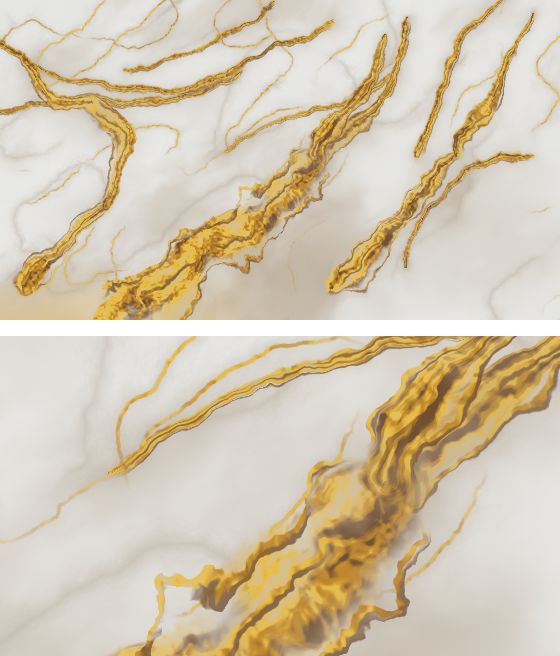
Top: the whole. Bottom: its middle third, enlarged.
Write a Shadertoy shader that draws this texture.

```glsl
const vec3 WHITE = vec3(0.90, 0.90, 0.89);
const vec3 BEIGE = vec3(0.76, 0.71, 0.64);
const vec3 PALE = vec3(0.85, 0.75, 0.53);
const vec3 GOLD = vec3(0.75, 0.53, 0.17);
const vec3 BRIGHT = vec3(0.91, 0.74, 0.28);
const vec3 BROWN = vec3(0.43, 0.30, 0.19);

float hash(vec2 p) {
    vec3 q = fract(p.xyx * 0.1031);
    q += dot(q, q.yzx + 33.33);
    return fract((q.x + q.y) * q.z);
}

float noise(vec2 p) {
    vec2 i = floor(p), f = p - i;
    f = f * f * (3.0 - 2.0 * f);
    return mix(mix(hash(i), hash(i + vec2(1, 0)), f.x),
               mix(hash(i + vec2(0, 1)), hash(i + vec2(1, 1)), f.x), f.y);
}

float fbm(vec2 p) {
    float sum = 0.0, amp = 0.5;
    for (int i = 0; i < 5; i++) {
        sum += amp * noise(p);
        p = mat2(1.6, 1.2, -1.2, 1.6) * p + 17.3;
        amp *= 0.5;
    }
    return sum / 0.97;
}

vec2 warp(vec2 p, float scale, float amount) {
    return amount * (vec2(fbm(p * scale + 3.1), fbm(p * scale + 41.7)) - 0.5);
}

// Signed distance to a cubic curve, and the position along it
vec2 curve(vec2 p, vec2 a, vec2 b, vec2 c, vec2 d) {
    vec2 best = vec2(9.0, 0.0), prev = a;
    for (int i = 1; i <= 16; i++) {
        float t = float(i) / 16.0, u = 1.0 - t;
        vec2 next = u*u*u*a + 3.0*u*u*t*b + 3.0*u*t*t*c + t*t*t*d;
        vec2 seg = next - prev;
        float h = clamp(dot(p - prev, seg) / dot(seg, seg), 0.0, 1.0);
        vec2 r = p - prev - seg * h;
        float side = seg.x * r.y < seg.y * r.x ? -1.0 : 1.0;
        if (length(r) < abs(best.x)) best = vec2(side * length(r), t - (1.0 - h) / 16.0);
        prev = next;
    }
    return best;
}

float stroke(float dist, float halfWidth, float px) {
    return 1.0 - smoothstep(halfWidth - px, halfWidth + px, dist);
}

// Distance to the middle contour of a noise field
float contour(float n, float px) {
    return abs(n - 0.5) / max(length(vec2(dFdx(n), dFdy(n))) / px, 0.6);
}

vec3 metal(vec2 p, float tone) {
    tone += 0.35 * (noise(p * 140.0) - 0.5);
    vec3 col = mix(BROWN, GOLD, smoothstep(0.15, 0.42, tone));
    col = mix(col, BRIGHT, smoothstep(0.42, 0.62, tone));
    return mix(col, PALE, smoothstep(0.65, 0.85, tone));
}

// Gold ribbon with a stained border, crisp upper rim and loose threads
vec3 vein(vec3 col, vec2 p, vec2 a, vec2 b, vec2 c, vec2 d, float w0, float w1, float px) {
    vec2 n = curve(p, a, b, c, d);
    if (abs(n.x) > 0.4) return col;
    float len = length(d - a);
    float cloud = fbm(p * 9.0 + a * 7.0);
    float width = mix(w0, w1, n.y) * (0.25 + 1.4 * cloud);
    float s = n.x / width;

    float reach = 0.008 + width * (s < 0.0 ? 1.3 : 0.7);
    float stain = exp(-abs(n.x) / reach) * smoothstep(0.4, 0.2, abs(n.x));
    col = mix(col, mix(BEIGE, BROWN, 0.35 * cloud), stain * (0.25 + 0.6 * cloud));

    float grain = fbm(vec2(n.y * len * 9.0, s * 2.5) + a * 11.0);
    float soft = max(px / width, 0.1);
    float body = smoothstep(1.0 + soft, 1.0 - soft, s) * smoothstep(-1.2, -0.5, s);
    float cover = mix(0.95, smoothstep(0.28, 0.6, cloud), smoothstep(0.008, 0.04, width));
    col = mix(col, metal(p, grain * 1.5 - 0.27), body * cover);

    for (int k = 0; k < 3; k++) {
        float fk = float(k);
        float wander = fbm(vec2(n.y * len * 8.0, fk * 9.3) + a * 5.0) - 0.5;
        float offset = width * (1.0 - fk + 2.2 * wander);
        float thick = 0.0012 + 0.05 * width * (1.0 + 2.0 * wander);
        float shade = stroke(abs(n.x - offset + thick * 1.6), thick, px);
        float glint = stroke(abs(n.x - offset), thick, px);
        float ends = smoothstep(0.0, 0.06, n.y) * smoothstep(1.0, 0.94, n.y);
        col = mix(col, BROWN, 0.75 * shade * ends * smoothstep(0.35, 0.6, grain));
        col = mix(col, metal(p, 0.5 + wander), 0.9 * glint * ends);
    }
    return col;
}

void mainImage(out vec4 fragColor, in vec2 fragCoord) {
    float px = 1.0 / iResolution.y;
    vec2 uv = fragCoord * px;
    vec2 p = uv + warp(uv, 5.0, 0.09) + warp(uv, 24.0, 0.022);
    vec2 q = mat2(0.8, -0.6, 0.6, 0.8) * p;

    // Cloudy stone, with warm smoke low down and to the right
    float cloud = fbm(q * vec2(2.2, 4.0) + 8.0);
    vec3 col = WHITE + 0.035 * (fbm(uv * 4.0) - 0.4);
    float smoke = smoothstep(0.45, 0.0, length((p - vec2(1.52, 0.28)) * vec2(1.0, 1.3)));
    smoke += 0.8 * smoothstep(0.4, 0.0, length((p - vec2(0.80, 0.13)) * vec2(0.8, 1.3)));
    col = mix(col, BEIGE, clamp(0.5 * smoothstep(0.48, 0.75, cloud) + 1.1 * smoke * cloud, 0.0, 0.9));
    float dust = smoothstep(0.22, -0.05, p.y) * smoothstep(1.0, 0.4, p.x);
    col = mix(col, PALE, 0.85 * dust * smoothstep(0.3, 0.65, cloud));

    // Hairline cracks, grey then gold
    float crowd = smoothstep(0.5, 0.9, uv.y) * smoothstep(1.2, 0.5, uv.x);
    for (int i = 0; i < 4; i++) {
        float fi = float(i);
        float dist = contour(noise(q * vec2(2.8, 5.5) + fi * 23.7), px);
        float patchy = fbm(p * 4.0 + fi * 13.1);
        float gilt = step(1.5, fi);
        float show = smoothstep(0.46, 0.64, patchy + gilt * (0.13 * crowd - 0.04));
        col = mix(col, BEIGE * 0.93, 0.4 * show * exp(-dist / 0.009));
        col = mix(col, metal(p, patchy - 0.05), gilt * show * stroke(dist, 0.0018 * (0.5 + patchy), px));
    }

    // Left branch and the upper mesh
    col = vein(col, p, vec2(-0.02, 0.64), vec2(0.20, 0.72), vec2(0.40, 0.62), vec2(0.75, 0.77), 0.008, 0.010, px);
    col = vein(col, p, vec2(0.12, 0.79), vec2(0.60, 0.62), vec2(0.75, 0.82), vec2(1.06, 0.94), 0.007, 0.008, px);
    col = vein(col, p, vec2(0.40, 0.78), vec2(0.60, 0.85), vec2(0.75, 0.90), vec2(0.85, 1.02), 0.004, 0.005, px);
    col = vein(col, p, vec2(0.34, 0.37), vec2(0.20, 0.32), vec2(0.22, 0.24), vec2(0.09, 0.12), 0.014, 0.030, px);
    col = vein(col, p, vec2(0.30, 0.65), vec2(0.45, 0.60), vec2(0.40, 0.48), vec2(0.34, 0.37), 0.034, 0.020, px);
    col = vein(col, p, vec2(-0.02, 0.87), vec2(0.16, 0.84), vec2(0.08, 0.66), vec2(0.30, 0.65), 0.010, 0.022, px);
    // Central river
    col = vein(col, p, vec2(0.68, 0.53), vec2(0.90, 0.62), vec2(1.10, 0.68), vec2(1.25, 0.78), 0.005, 0.010, px);
    col = vein(col, p, vec2(1.00, 0.50), vec2(1.12, 0.60), vec2(1.25, 0.70), vec2(1.29, 0.95), 0.034, 0.005, px);
    col = vein(col, p, vec2(0.42, -0.02), vec2(0.62, 0.27), vec2(0.88, 0.30), vec2(1.00, 0.52), 0.100, 0.045, px);
    col = vein(col, p, vec2(1.00, 0.52), vec2(1.07, 0.64), vec2(1.17, 0.74), vec2(1.21, 0.89), 0.035, 0.007, px);
    // Right branch
    col = vein(col, p, vec2(1.32, 0.52), vec2(1.42, 0.66), vec2(1.36, 0.82), vec2(1.57, 1.00), 0.013, 0.005, px);
    col = vein(col, p, vec2(1.27, 0.16), vec2(1.29, 0.35), vec2(1.40, 0.48), vec2(1.65, 0.54), 0.005, 0.010, px);
    col = vein(col, p, vec2(1.05, 0.10), vec2(1.25, 0.22), vec2(1.27, 0.42), vec2(1.44, 0.52), 0.034, 0.016, px);
    col = vein(col, p, vec2(1.44, 0.52), vec2(1.52, 0.66), vec2(1.58, 0.76), vec2(1.65, 0.95), 0.022, 0.005, px);

    fragColor = vec4(clamp(col, 0.0, 1.0), 1.0);
}
```
